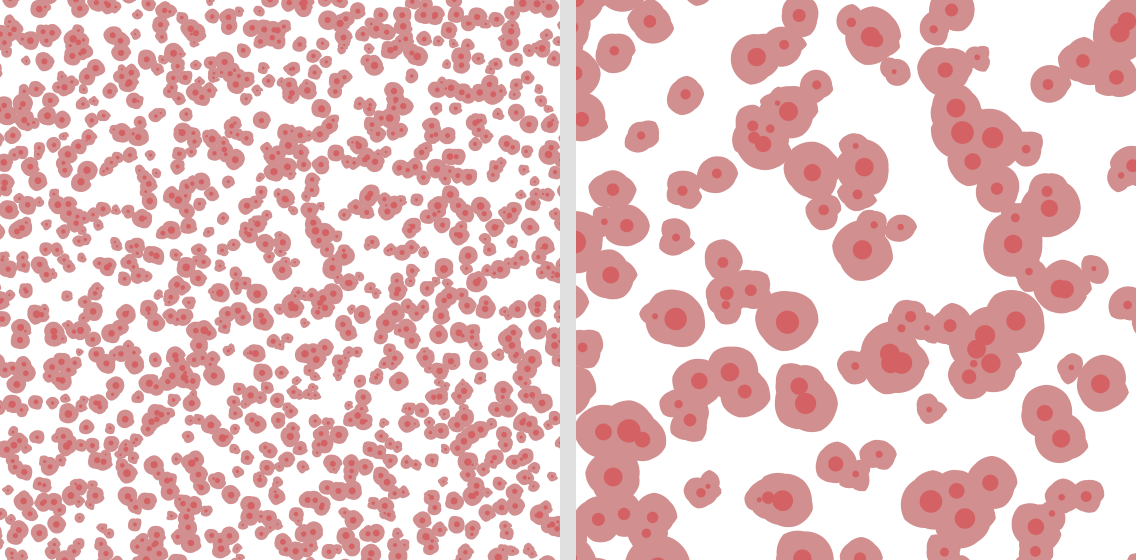
Left: the whole. Right: its middle third, enlarged.
This pattern is drawn by a Shadertoy shader. Its source:

```glsl
// Scattered rose blobs with wobbly outlines, each holding a small red core.

vec3 hash3(vec3 p) {
    p = fract(p * vec3(0.1031, 0.1030, 0.0973));
    p += dot(p, p.yxz + 33.33);
    return fract((p.xxy + p.yxx) * p.zyx);
}

// Angular noise joined by straight ramps; the short last ramp leaves a notch.
float outlineNoise(vec2 dir, float seed) {
    const float turns = 8.4;
    float t = (atan(-dir.y, -dir.x) / 6.2831853 + 0.5) * turns;
    float k = min(floor(t), 8.0);
    float end = min(k + 1.0, turns);
    float next = k > 7.5 ? 0.0 : k + 1.0;
    float a = hash3(vec3(k, seed * 91.0, 5.0)).x;
    float b = hash3(vec3(next, seed * 91.0, 5.0)).x;
    return mix(a, b, (t - k) / (end - k)) - 0.5;
}

void mainImage(out vec4 fragColor, in vec2 fragCoord) {
    const float grid = 15.0;
    vec2 uv = fragCoord / iResolution.y;
    vec2 home = floor(uv * grid);
    float blobDist = 1.0;
    float coreDist = 1.0;

    // Several free points per coarse cell give natural clumps and gaps.
    for (int y = -1; y <= 1; y++)
    for (int x = -1; x <= 1; x++)
    for (int i = 0; i < 5; i++) {
        vec2 cell = home + vec2(x, y);
        vec3 rnd = hash3(vec3(cell + 17.0, float(i) * 7.0 + 3.0));
        vec2 d = uv - (cell + rnd.xy) / grid;
        float dist = length(d);
        if (dist > 0.024) continue;

        float size = rnd.z;
        float seed = fract(rnd.x * 7.3 + rnd.y * 3.1);
        float radius = mix(0.008, 0.018, size) + 0.0042 * outlineNoise(d, seed);
        float core = mix(0.0015, 0.0063, size) * mix(0.85, 1.15, seed);
        blobDist = min(blobDist, dist - radius);
        coreDist = min(coreDist, dist - core);
    }

    // Cores lie above every blob.
    float soft = 0.65 / iResolution.y;
    vec3 rose = vec3(0.82, 0.56, 0.56);
    vec3 red = vec3(0.83, 0.385, 0.395);
    vec3 color = mix(rose, vec3(1.0), smoothstep(-soft, soft, blobDist));
    color = mix(red, color, smoothstep(-soft, soft, coreDist));
    fragColor = vec4(color, 1.0);
}
```
